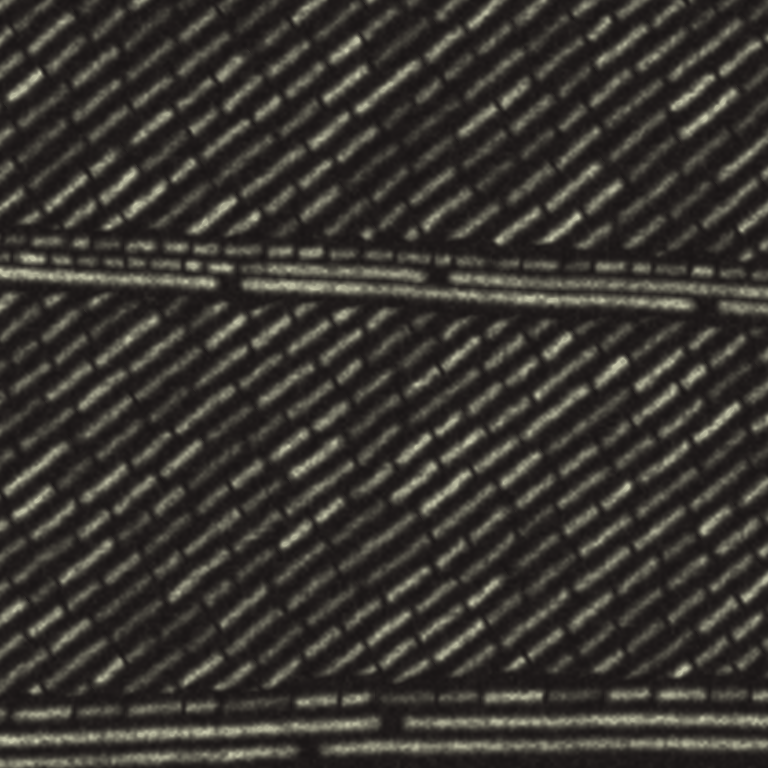
Write a Shadertoy shader that draws this texture.

```glsl
// Dark twill weave: slanted ribs of broken pale thread in two bands, divided by
// two nearly level seams of paired stitches with a row of dots above each.
// Every thread is a row of jittered dashes, worn by layered value noise.

const vec3 DARK_CLOTH = vec3(0.105, 0.09, 0.09);
const vec3 PALE_THREAD = vec3(0.70, 0.70, 0.60);

float hash(vec2 p) {
    vec3 q = fract(p.xyx * 0.1031);
    q += dot(q, q.yzx + 33.33);
    return fract((q.x + q.y) * q.z);
}

float noise(vec2 p) {
    vec2 cell = floor(p), f = fract(p);
    f = f * f * (3.0 - 2.0 * f);
    float low = mix(hash(cell), hash(cell + vec2(1, 0)), f.x);
    float high = mix(hash(cell + vec2(0, 1)), hash(cell + vec2(1, 1)), f.x);
    return mix(low, high, f.y);
}

// Row of dashes; q = (distance along the thread, signed distance across it).
float dashes(vec2 q, float pitch, float width, float phase, float tilt, float seed) {
    float s = q.x / pitch + phase;
    s += 0.5 * (noise(vec2(s * 1.3, seed)) - 0.5);
    float f = fract(s);
    float across = (q.y - tilt * (f - 0.5)) / width;
    float ends = smoothstep(0.0, 1.6 * width, min(f, 1.0 - f) * pitch);
    float strength = mix(0.3, 1.0, hash(vec2(floor(s), seed)));
    return exp(-across * across) * mix(0.12, 1.0, ends) * strength;
}

// Parallel slanted threads.
float ribs(vec2 p, float angle, float spacing, float seed) {
    vec2 dir = vec2(cos(angle), sin(angle));
    vec2 q = vec2(dot(p, dir), dot(p, vec2(-dir.y, dir.x)));
    q.y += 0.006 * (noise(p * 7.0 + seed) - 0.5) + 0.003 * (noise(p * 40.0 + seed) - 0.5);
    float id = floor(q.y / spacing);
    float across = q.y - (id + 0.5) * spacing;
    float row = id + seed;
    float pitch = mix(0.06, 0.10, hash(vec2(row, 3.0)));
    float wear = mix(0.6, 1.15, noise(vec2(q.x * 6.0, row * 1.7)));
    return wear * dashes(vec2(q.x, across), pitch, 0.0068, hash(vec2(row, 8.0)) * 9.0, 0.004, row);
}

// Soft step upward over a height difference.
float above(float height) {
    return smoothstep(-0.006, 0.006, height);
}

// Long stitch with a steady brightness.
float stitch(vec2 q, float phase, float seed) {
    float ends = smoothstep(0.008, 0.026, abs(fract(q.x / 0.62 + phase + 0.5) - 0.5) * 0.62);
    float across = q.y / 0.0075;
    return exp(-across * across) * ends * mix(0.65, 1.05, noise(vec2(q.x * 16.0, seed)));
}

float upperSeam(vec2 p) {
    float y = p.y - 0.646 + 0.048 * p.x;
    float broken = dashes(vec2(p.x, y - 0.021), 0.035, 0.0065, 0.3, 0.0, 71.0);
    float whole = 0.8 * stitch(vec2(p.x, y - 0.021), 0.08, 73.0);
    float light = stitch(vec2(p.x, y), 0.516, 75.0);
    light = max(light, mix(broken, whole, smoothstep(0.3, 0.4, p.x)));
    float dots = dashes(vec2(p.x, y - 0.044), 0.043, 0.0065, 0.1, 0.003, 77.0);
    return max(light, 0.85 * dots);
}

float lowerSeam(vec2 p, float y) {
    float light = stitch(vec2(p.x, y), 0.177, 81.0);
    light = max(light, 0.85 * stitch(vec2(p.x, y + 0.031), 0.35, 83.0));
    float dots = dashes(vec2(p.x, y - 0.033), 0.068, 0.007, 0.6, 0.003, 85.0);
    return max(light, 0.85 * dots);
}

void mainImage(out vec4 fragColor, in vec2 fragCoord) {
    vec2 p = fragCoord / iResolution.xy;

    // Wavering seam heights mark where the ribbed bands start and stop.
    vec2 bent = p + vec2(0.0, 0.004 * (noise(vec2(p.x * 14.0, 2.0)) - 0.5));
    float fromUpper = bent.y - 0.646 + 0.048 * bent.x;
    float fromLower = bent.y - 0.031 - 0.031 * smoothstep(-0.3, 0.75, bent.x);
    float fray = 0.016 * (noise(p * vec2(35.0, 9.0)) - 0.5);

    // Ribs above and below the upper seam, then the seams themselves.
    float light = ribs(p, 0.645, 0.0353, 11.0) * above(fromUpper - 0.068 + fray);
    float lowerBand = above(-0.025 - fromUpper + fray) * above(fromLower - 0.06 + fray);
    light = max(light, ribs(p, 0.628, 0.0337, 47.0) * lowerBand);
    light = max(light, upperSeam(bent));
    light = max(light, lowerSeam(bent, fromLower));

    // Thread fuzz and fine cloth grain.
    float fuzz = noise(p * 120.0 + 5.0);
    float grain = noise(p * 210.0 + 17.0);
    light *= 0.5 + 0.55 * fuzz + 0.35 * grain;
    light += 0.07 * fuzz * grain;
    vec3 color = mix(DARK_CLOTH, PALE_THREAD, clamp(light, 0.0, 1.0));
    color *= 0.88 + 0.24 * noise(p * 170.0 + 31.0);
    fragColor = vec4(color, 1.0);
}
```
